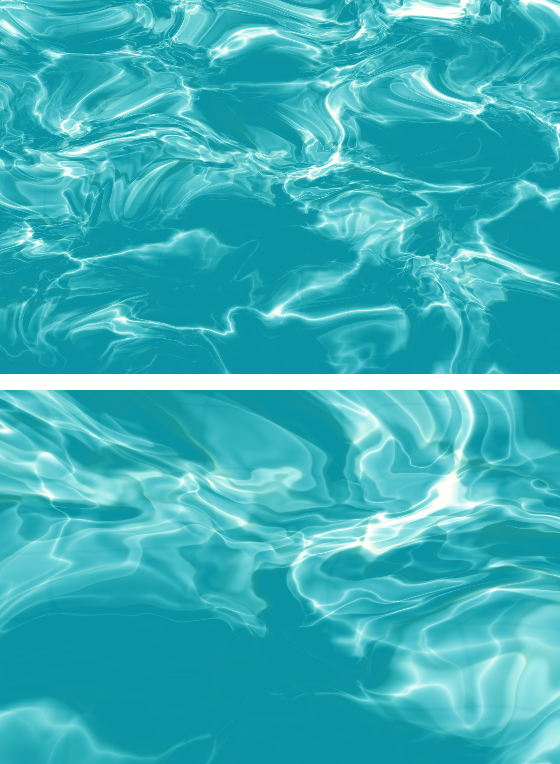
Top, the full canvas; bottom, a detail of the centre.
Give the GLSL for this texture, as a Shadertoy shader.

```glsl
// Sunlit turquoise pool water: a web of caustic light over folded, rippling sheets.

vec2 hash2(vec2 p) {
    return fract(sin(vec2(dot(p, vec2(127.1, 311.7)), dot(p, vec2(269.5, 183.3)))) * 43758.5);
}

float cornerSlope(vec2 cell, vec2 offset) {
    float angle = 6.2832 * hash2(cell).x;
    return dot(vec2(cos(angle), sin(angle)), offset);
}

float gradientNoise(vec2 p) {
    vec2 i = floor(p), f = fract(p);
    vec2 u = f * f * f * (f * (f * 6.0 - 15.0) + 10.0);
    vec2 e = vec2(1, 0);
    return 1.4 * mix(
        mix(cornerSlope(i, f), cornerSlope(i + e.xy, f - e.xy), u.x),
        mix(cornerSlope(i + e.yx, f - e.yx), cornerSlope(i + 1.0, f - 1.0), u.x), u.y);
}

vec2 noise2(vec2 p) {
    return vec2(gradientNoise(p), gradientNoise(p + vec2(37.2, 17.9)));
}

// Distances to the three nearest cell points, in ascending order
vec3 nearestThree(vec2 p) {
    vec2 i = floor(p), f = fract(p);
    vec3 near = vec3(9);
    for (int y = -1; y <= 1; y++)
    for (int x = -1; x <= 1; x++) {
        vec2 cell = vec2(x, y);
        float d = length(cell + 0.05 + 0.9 * hash2(i + cell) - f);
        if (d < near.x) near = vec3(d, near.xy);
        else if (d < near.y) near = vec3(near.x, d, near.y);
        else near.z = min(near.z, d);
    }
    return near;
}

// Light of a folded sheet: crisp on one side, fading slowly on the other
float foldLight(float field, float width) {
    return smoothstep(-width, width, field) / sqrt(1.0 + max(field, 0.0) / width);
}

vec3 waterColor(float light) {
    vec3 ramp[7] = vec3[7](
        vec3(0.04, 0.58, 0.64), vec3(0.15, 0.67, 0.71), vec3(0.29, 0.75, 0.79),
        vec3(0.44, 0.82, 0.84), vec3(0.61, 0.91, 0.91), vec3(0.87, 0.97, 0.96),
        vec3(0.98, 1.0, 0.99));
    float t = clamp(light * 5.0, 0.0, 5.99);
    int k = int(t);
    return mix(ramp[k], ramp[k + 1], fract(t));
}

void mainImage(out vec4 fragColor, in vec2 fragCoord) {
    vec2 uv = fragCoord / iResolution.y;
    float far = uv.y;

    // Perspective: waves become smaller and flatter toward the top
    vec2 p = vec2((uv.x - 0.75) * (3.0 + 1.4 * far), 3.7 * far + 2.6 * far * far) + 11.3;
    vec2 q = p + mix(0.4, 0.75, far) * noise2(p * 0.8);
    q += 0.2 * noise2(q * 2.1) + 0.07 * noise2(q * 5.0) + 0.018 * noise2(q * 12.0);

    // Choppy water gathers at the top and left
    float busy = smoothstep(-0.3, 0.45,
        gradientNoise(p * 0.55 + 4.7) + 0.55 * (far - 0.45) - 0.35 * (uv.x - 0.75));

    // Smooth floor tone and nested ripples
    float light = 0.06 + 0.2 * gradientNoise(q * 0.8 + 8.1) + 0.08 * gradientNoise(q * 2.3);
    light += 0.06 * busy * sin(36.0 * gradientNoise(q * 0.9 + 21.4));
    light += 0.08 * mix(0.25, 1.0, busy) * gradientNoise(q * vec2(6.0, 9.0));
    light += 0.06 * mix(0.3, 1.0, busy) * gradientNoise(q * vec2(15.0, 20.0));

    // Overlapping translucent sheets
    float fringe = 0.0;
    for (int i = 0; i < 5; i++) {
        float layer = float(i);
        vec2 s = q * vec2(0.9, 1.0) * (0.85 + 0.4 * layer) + 13.7 * layer;
        s += 0.35 * noise2(s * 1.3 + 5.0);
        float field = gradientNoise(s) - 0.08;
        float width = 0.022 * (1.0 + far);
        float strength = mix(0.07, 0.3, busy);
        light += strength * foldLight(field, width);
        fringe += strength * exp(-pow((field + width) / width, 2.0));
    }

    // Bright web with uneven strands and hot knots
    vec3 near = nearestThree(q * vec2(0.85, 0.92));
    float edge = near.y - near.x;
    float strand = smoothstep(-0.4, 0.35, gradientNoise(q * 1.3 + 31.0));
    float web = exp(-edge / ((0.022 + 0.045 * strand) * (1.0 + 0.3 * far)));
    float knot = exp(-(near.z - near.x) * 9.0);
    light += (0.17 + 0.45 * strand) * web * mix(1.0, 0.55, far);
    light += 0.08 * exp(-edge * 7.0) + 0.3 * knot * strand;

    // Thin stray filaments, broken into streaks
    for (int i = 0; i < 4; i++) {
        float layer = float(i);
        vec2 s = q * vec2(0.9, 1.3) * (0.9 + 0.5 * layer) + 52.0 + 9.3 * layer;
        s += 0.25 * noise2(s * 1.7);
        float streak = smoothstep(-0.15, 0.35, gradientNoise(q * 1.4 + 71.0 + 6.1 * layer));
        float ridge = abs(gradientNoise(s));
        light += 0.34 * mix(0.45, 1.0, busy) * streak
            * exp(-ridge / (0.024 + 0.008 * layer));
    }

    // Faint floor tiles seen through the surface
    vec2 joint = abs(fract((p + 0.12 * noise2(q * 1.5)) * 2.4) - 0.5);
    light -= 0.03 * (1.0 - smoothstep(0.0, 0.04, min(joint.x, joint.y)));

    // Deepen the shade and lift the glints
    vec3 color = waterColor(1.45 * (light - 0.33) + 0.19);
    color += vec3(0.1, 0.02, -0.06) * fringe;
    fragColor = vec4(clamp(color, 0.0, 1.0), 1.0);
}
```
